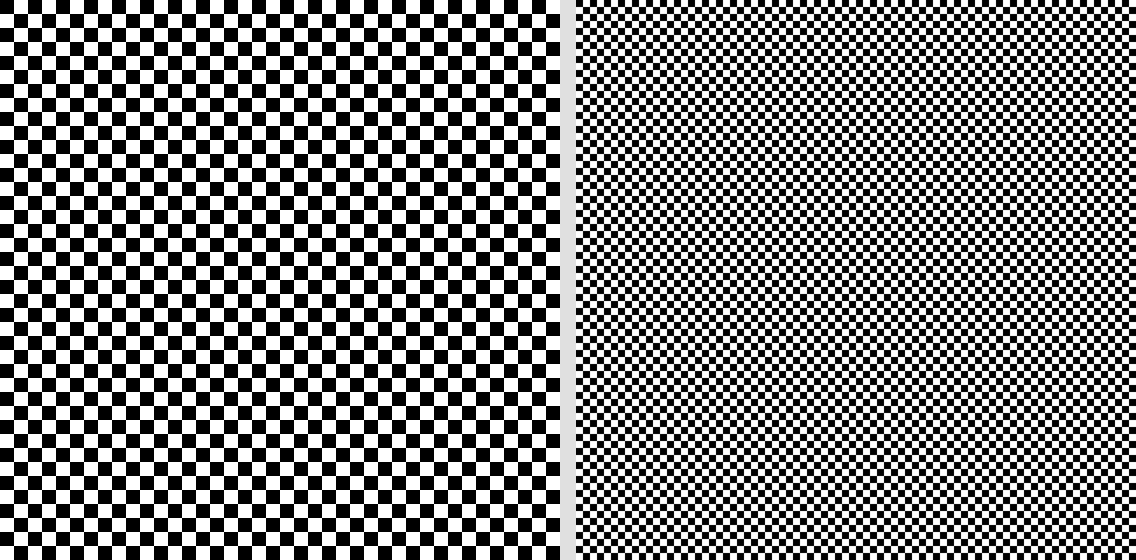
Left: one tile. Right: repeated 2 by 2.
A Shadertoy shader for this pattern:

```glsl
// Black and white checkerboard that tiles seamlessly.

const float REPEATS = 20.0;          // light-dark pairs across and down
const vec3 DARK_COLOR = vec3(0.0);
const vec3 LIGHT_COLOR = vec3(1.0);

// Signed distance to the nearest cell edge, in cells: positive in even cells
vec2 cellEdgeDistance(vec2 cell) {
    return abs(mod(cell - 0.5, 2.0) - 1.0) - 0.5;
}

void mainImage(out vec4 fragColor, in vec2 fragCoord) {
    vec2 cellsPerPixel = 2.0 * REPEATS / iResolution.xy;
    vec2 cell = fragCoord * cellsPerPixel;

    // Square wave on each axis, averaged over one pixel
    vec2 wave = clamp(2.0 * cellEdgeDistance(cell) / cellsPerPixel, -1.0, 1.0);

    // The product of the waves is the checker; the lower left cell is light
    float lightness = 0.5 + 0.5 * wave.x * wave.y;
    fragColor = vec4(mix(DARK_COLOR, LIGHT_COLOR, lightness), 1.0);
}
```
